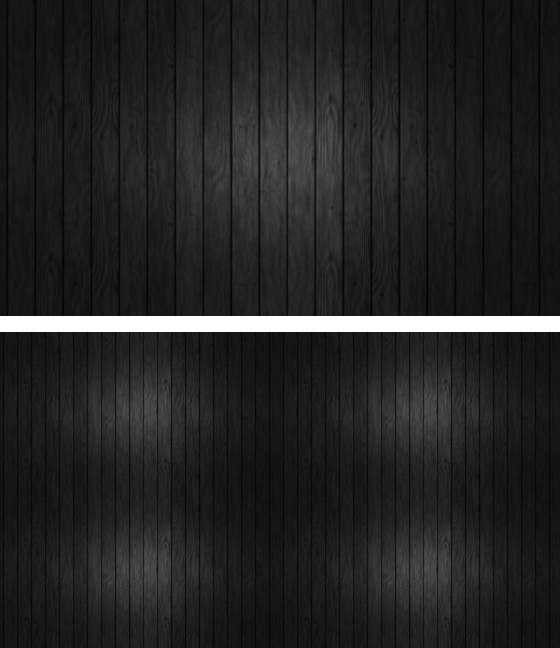
Top: one tile. Bottom: repeated 2 by 2.
A Shadertoy shader for this texture:

```glsl
// Dark charcoal wooden planks, upright, lit by a soft glow in the middle.

#define PLANKS 20.0        // planks across
#define GRAIN_COLS 10.0    // planks before the grain recurs, divides PLANKS
#define GRAIN_ROWS 2.0     // grain repeats down
#define GAP_SHIFT 0.26     // first gap, in plank widths
#define GAP_WIDTH 0.028    // half width of a gap, in plank widths
#define GRAIN_DEPTH 0.55   // contrast of the fibres
#define RING_DEPTH 0.13    // contrast of the growth rings
#define TONE_SPREAD 0.14   // brightness change between planks
#define EDGE_LIGHT 0.072   // grey far from the glow
#define GLOW_LIGHT 0.195   // grey added by the glow
#define GLOW_FALLOFF vec2(1.9, 1.2)

const float PI = 3.14159265;

float hash(vec2 p) {
    return fract(sin(dot(p, vec2(127.1, 311.7))) * 43758.5453);
}

// Value noise that wraps vertically after rows cells
float wrapNoise(vec2 p, float rows, float seed) {
    vec2 cell = floor(p);
    vec2 f = fract(p);
    f = f * f * (3.0 - 2.0 * f);
    float y0 = mod(cell.y, rows);
    float y1 = mod(cell.y + 1.0, rows);
    vec2 shift = vec2(seed * 37.0, seed * 11.0);
    float low = mix(hash(vec2(cell.x, y0) + shift), hash(vec2(cell.x + 1.0, y0) + shift), f.x);
    float high = mix(hash(vec2(cell.x, y1) + shift), hash(vec2(cell.x + 1.0, y1) + shift), f.x);
    return mix(low, high, f.y);
}

// Noise over one plank: p in 0..1, cells across and down
float plankNoise(vec2 p, vec2 cells, float seed) {
    return wrapNoise(p * cells, cells.y, seed);
}

// Wood brightness around 1.0
float wood(vec2 p, float seed) {
    // Slow sideways drift bends the fibres
    float drift = plankNoise(p, vec2(2.0, 5.0), seed + 1.0) - 0.5;
    vec2 q = vec2(p.x + 0.22 * drift, p.y);

    // Long and short fibres
    float fibre = 0.0;
    float weight = 0.5;
    vec2 cells = vec2(9.0, 5.0);
    for (int i = 0; i < 3; i++) {
        fibre += weight * (plankNoise(q, cells, seed + 2.0 + float(i)) - 0.5);
        cells *= vec2(1.7, 3.0);
        weight *= 0.75;
    }

    // Arched growth rings, strong on some planks only
    float field = plankNoise(p, vec2(2.0, 4.0), seed + 6.0);
    float rings = sin(2.0 * PI * (3.0 * p.x + 5.0 * field));
    float ringMask = hash(vec2(seed, 5.3)) * plankNoise(p, vec2(2.0, 3.0), seed + 7.0);

    // Small dark flecks and pores
    float fleck = smoothstep(0.8, 0.97, plankNoise(q, vec2(8.0, 22.0), seed + 8.0));
    fleck *= smoothstep(0.45, 0.8, plankNoise(p, vec2(1.0, 4.0), seed + 9.0));

    return 1.0 + GRAIN_DEPTH * fibre + 2.0 * RING_DEPTH * rings * ringMask - 0.4 * fleck;
}

// Shade of the joint between planks, with a faint lit bevel
float joint(float x) {
    float gapId = mod(floor(x + 0.5), PLANKS);
    float side = fract(x + 0.5) - 0.5;
    float dist = abs(side);
    float soften = 0.5 * PLANKS / iResolution.x + 0.012;
    float width = GAP_WIDTH * mix(0.75, 1.3, hash(vec2(gapId, 9.1)));
    float gap = 1.0 - smoothstep(width - soften, width + soften, dist);
    float shadow = exp(-dist * 18.0);
    float bevel = smoothstep(0.035, 0.0, abs(side - width - 0.05));
    return (1.0 - 0.72 * gap) * (1.0 - 0.25 * shadow) + 0.12 * bevel;
}

// Periodic elliptical glow, smooth across all canvas edges
float glow(vec2 uv) {
    vec2 s = sin(PI * (uv - 0.5));
    return EDGE_LIGHT + GLOW_LIGHT * exp(-dot(GLOW_FALLOFF, s * s));
}

void mainImage(out vec4 fragColor, in vec2 fragCoord) {
    vec2 uv = fragCoord / iResolution.xy;
    float x = uv.x * PLANKS - GAP_SHIFT;
    float plank = mod(floor(x), PLANKS);
    float seed = mod(plank, GRAIN_COLS) + 1.0;

    // Each plank starts its grain at its own height
    float slide = hash(vec2(seed, 2.7));
    vec2 local = vec2(fract(x), fract(uv.y * GRAIN_ROWS + slide));

    float tone = 1.0 + TONE_SPREAD * (hash(vec2(plank, 4.2)) - 0.5);
    float grey = glow(uv) * tone * wood(local, seed * 13.0) * joint(x);
    fragColor = vec4(vec3(clamp(grey, 0.0, 1.0)), 1.0);
}
```
